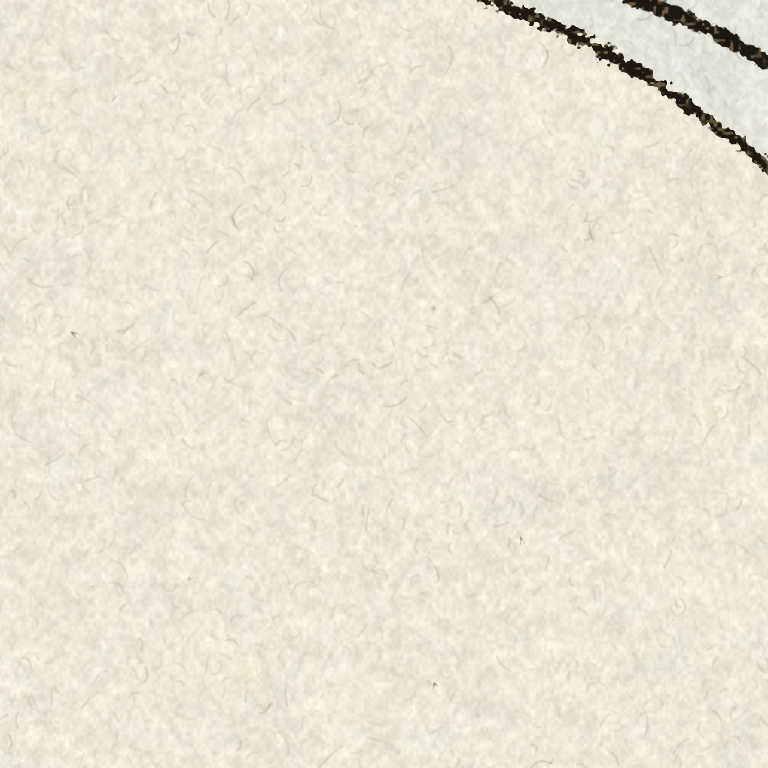
A Shadertoy shader for this texture:

```glsl
// Pale cream rag paper: mottled grain from value noise, short curved fibres
// scattered over jittered grids, sparse specks, and two ragged ink strokes
// that curve across the upper right corner.

const vec3 PAPER = vec3(0.932, 0.912, 0.846);
const vec3 SHADE = vec3(0.62, 0.59, 0.50);
const vec3 COOL_TINT = vec3(-0.030, -0.004, 0.026);
const vec3 INK = vec3(0.08, 0.06, 0.03);
const vec3 INK_WORN = vec3(0.40, 0.34, 0.23);

float hash(vec2 p) {
    vec3 q = fract(p.xyx * 0.1031);
    q += dot(q, q.yzx + 33.33);
    return fract((q.x + q.y) * q.z);
}

vec2 hash2(vec2 p) {
    return vec2(hash(p + 17.3), hash(p + 61.7));
}

float noise(vec2 p) {
    vec2 i = floor(p), f = fract(p);
    f = f * f * (3.0 - 2.0 * f);
    float low = mix(hash(i), hash(i + vec2(1, 0)), f.x);
    float high = mix(hash(i + vec2(0, 1)), hash(i + vec2(1, 1)), f.x);
    return mix(low, high, f.y);
}

// Noise centred on zero
float signedNoise(vec2 p) {
    return noise(p) - 0.5;
}

// One bent fibre per grid cell; sizes are in canvas units.
// A higher rarity leaves fewer strong fibres.
float fibres(vec2 uv, float cells, float halfLength, float width, float rarity, float seed) {
    vec2 p = uv * cells;
    vec2 home = floor(p);
    float cover = 0.0;
    for (int y = -1; y <= 1; y++) {
        for (int x = -1; x <= 1; x++) {
            vec2 cell = home + vec2(x, y);
            vec2 key = cell + seed;
            vec2 rnd = hash2(key + 5.1);
            vec2 q = (p - cell - hash2(key)) / cells;
            float angle = (rnd.x - 0.5) * 2.6;
            float c = cos(angle), s = sin(angle);
            q = vec2(c * q.x - s * q.y, s * q.x + c * q.y);
            float reach = halfLength * (0.4 + 0.6 * rnd.y);
            q.x += (hash(key + 9.4) - 0.5) * q.y * q.y / reach;
            q.y = max(abs(q.y) - reach, 0.0);
            float strength = pow(hash(key + 29.8), rarity);
            cover = max(cover, strength * (1.0 - smoothstep(0.0, width, length(q))));
        }
    }
    return cover;
}

// Signed height above a falling curve that leaves the top edge at startX
float curveHeight(vec2 uv, float startX, float slope, float bend) {
    float t = uv.x - startX;
    return (uv.y - 1.0 + slope * t + bend * t * max(t, 0.0)) * 0.86;
}

// Ragged stroke coverage around a curve
float inkStroke(vec2 uv, float height, float halfWidth, float roughness) {
    float swell = 0.65 + 0.7 * noise(vec2(uv.x * 38.0, halfWidth * 900.0));
    float ragged = signedNoise(uv * 130.0) + 0.8 * signedNoise(uv * 270.0 + 8.0);
    float d = abs(height) - halfWidth * swell + ragged * roughness;
    return 1.0 - smoothstep(-0.0016, 0.0016, d);
}

vec3 paper(vec2 uv) {
    vec2 grainUv = uv * vec2(1.12, 0.9);
    float grain = 0.10 * signedNoise(uv * 14.0)
                + 0.20 * signedNoise(grainUv * 52.0 + 3.0)
                + 0.38 * signedNoise(grainUv * 112.0 + 11.0)
                + 0.34 * signedNoise(grainUv * 225.0 + 23.0);
    vec3 color = PAPER + 0.165 * grain - 0.004;

    // Faint warm and cool drift
    float drift = signedNoise(uv * 24.0 + 40.0) + 0.7 * signedNoise(uv * 80.0 + 70.0);
    color += COOL_TINT * drift * 0.55;

    // Fine fibres, then longer and rarer ones
    float fine = fibres(uv, 52.0, 0.009, 0.0034, 2.2, 100.0);
    float medium = fibres(uv, 24.0, 0.018, 0.0030, 3.5, 200.0);
    float coarse = fibres(uv, 9.0, 0.034, 0.0028, 6.0, 300.0);
    float pale = fibres(uv, 48.0, 0.008, 0.0032, 2.0, 400.0);
    float clumps = 0.5 + noise(uv * 17.0 + 90.0);
    float dark = 0.20 * fine * clumps + 0.24 * medium * clumps + 0.38 * coarse;
    color = mix(color, SHADE, min(dark, 0.6));
    color += 0.038 * pale;

    // Sparse dark specks
    float speck = fibres(uv, 10.0, 0.0006, 0.0045, 18.0, 500.0);
    return mix(color, INK_WORN, 0.65 * speck);
}

void mainImage(out vec4 fragColor, in vec2 fragCoord) {
    vec2 uv = fragCoord / iResolution.xy;
    vec3 color = paper(uv);

    // Cooler, slightly greyer paper beyond the lower stroke
    float lower = curveHeight(uv, 0.638, 0.35, 0.69);
    float upper = curveHeight(uv, 0.833, 0.37, 0.75);
    color += (COOL_TINT - 0.006) * smoothstep(0.0, 0.018, lower);

    // Worn lower stroke and fuller upper stroke
    float ink = max(inkStroke(uv, lower, 0.0072, 0.0105),
                    inkStroke(uv, upper, 0.0088, 0.0060));
    float wear = smoothstep(0.55, 0.9, noise(uv * 190.0 + 55.0));
    color = mix(color, mix(INK, INK_WORN, wear), ink * 0.96);

    fragColor = vec4(clamp(color, 0.0, 1.0), 1.0);
}
```
